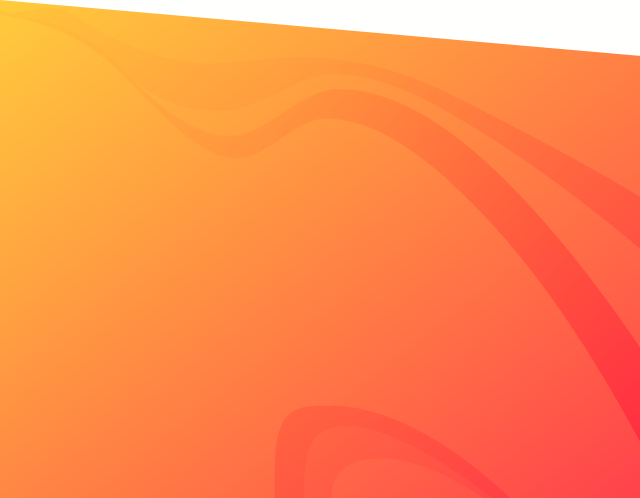
A Shadertoy shader for this background:

```glsl
// Warm diagonal gradient under a slanted white top edge, with two flowing
// ribbons and a nested hump of deeper orange. Ribbons lie between Hermite
// splines; humps join a superellipse flank to a power-curve slope.

const float HEIGHT = 77.7; // canvas is 100 units wide, y runs downward

// Antialiased coverage of the region where d > 0
float cover(float d) {
    float w = max(length(vec2(dFdx(d), dFdy(d))), 1e-5);
    return clamp(0.5 + d / w, 0.0, 1.0);
}

// Height of a smooth curve at x; each knot is (x, y, slope)
float spline(float x, vec3 knots[6]) {
    float y = knots[0].y;
    for (int i = 0; i < 5; i++) {
        vec3 a = knots[i], b = knots[i + 1];
        if (x < a.x) break;
        float span = b.x - a.x;
        float t = clamp((x - a.x) / span, 0.0, 1.0);
        float s = 1.0 - t;
        y = s * s * (1.0 + 2.0 * t) * a.y + t * t * (3.0 - 2.0 * t) * b.y
          + span * t * s * (s * a.z - t * b.z);
    }
    return y;
}

// Hump on the lower border: widths and exponents are (left, right)
float hump(vec2 p, vec2 apex, vec2 widths, vec2 exponents) {
    float dx = p.x - apex.x;
    float v = max((HEIGHT - p.y) / (HEIGHT - apex.y), 0.0);
    float n = exponents.x;
    float flank = 1.0 - pow(pow(max(-dx, 0.0) / widths.x, n) + pow(v, n), 1.0 / n);
    float slope = 1.0 - pow(max(dx, 0.0) / widths.y, exponents.y) - v;
    return cover(dx < 0.0 ? flank : slope);
}

void mainImage(out vec4 fragColor, in vec2 fragCoord) {
    vec2 uv = fragCoord / iResolution.xy;
    vec2 p = vec2(uv.x * 100.0, (1.0 - uv.y) * HEIGHT);

    // Yellow to red gradient, corner to corner
    float diagonal = 0.5 * (uv.x + 1.0 - uv.y);
    vec3 color = mix(vec3(1.0, 0.80, 0.235), vec3(1.0, 0.26, 0.295), diagonal);

    // Upper ribbon
    float upperTop = spline(p.x, vec3[6](
        vec3(0.0, 1.6, 0.35), vec3(11.1, 2.1, 0.65), vec3(32.6, 9.9, 0.0),
        vec3(46.9, 8.9, 0.0), vec3(70.3, 14.7, 0.5), vec3(100.0, 30.7, 0.6)));
    float upperBottom = spline(p.x, vec3[6](
        vec3(0.0, 2.1, 0.1), vec3(19.5, 11.2, 1.0), vec3(34.5, 17.3, 0.0),
        vec3(52.3, 11.6, 0.0), vec3(75.5, 20.8, 0.62), vec3(100.0, 38.8, 0.84)));
    float upper = cover(p.y - upperTop) * cover(upperBottom - p.y);

    // Main ribbon
    float mainTop = spline(p.x, vec3[6](
        vec3(0.0, 2.1, 0.1), vec3(19.5, 11.2, 1.05), vec3(36.0, 21.2, 0.0),
        vec3(52.7, 13.9, 0.0), vec3(78.1, 27.3, 0.97), vec3(100.0, 54.2, 1.47)));
    float mainBottom = spline(p.x, vec3[6](
        vec3(0.0, 2.3, 0.15), vec3(19.5, 12.0, 1.0), vec3(37.1, 24.7, 0.0),
        vec3(50.8, 18.5, 0.0), vec3(76.8, 34.9, 1.08), vec3(100.0, 68.9, 1.85)));
    float ribbon = cover(p.y - mainTop) * cover(mainBottom - p.y);

    // Nested humps, each inner one lightening the last
    float outer = hump(p, vec2(52.1, 63.3), vec2(9.2, 27.6), vec2(4.0, 1.8));
    float middle = hump(p, vec2(55.3, 66.5), vec2(7.8, 21.5), vec2(3.2, 1.5));
    float inner = hump(p, vec2(59.9, 71.5), vec2(8.1, 15.6), vec2(2.4, 1.7));

    // Shade deepens toward the right
    float shade = upper * mix(0.02, 0.075, smoothstep(0.4, 1.0, uv.x))
                + ribbon * mix(0.03, 0.11, smoothstep(0.3, 1.0, uv.x))
                + 0.065 * outer - 0.03 * middle - 0.035 * inner;
    color -= shade * vec3(0.0, 1.0, 0.3);

    // White wedge above the slanted edge
    color = mix(color, vec3(1.0, 1.0, 0.995), cover(0.0872 * p.x - p.y));
    fragColor = vec4(color, 1.0);
}
```
